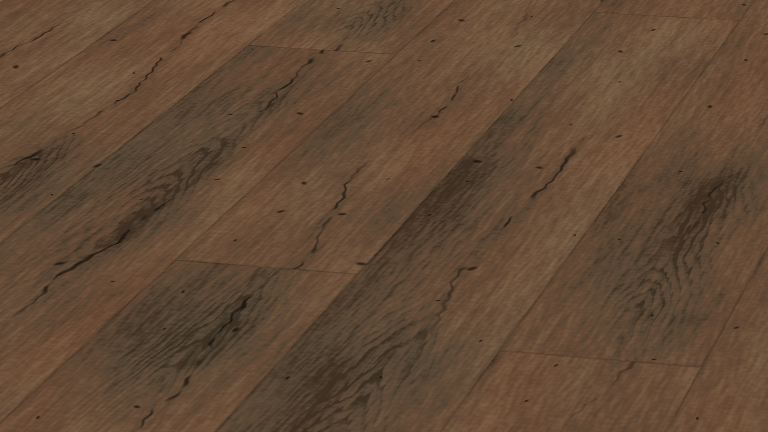
Reproduce this texture procedurally as a WebGL 2 fragment shader.

```glsl
#version 300 es
precision highp float;
// Dark oak floor boards seen in perspective: the canvas is projected onto
// the floor, split into lanes and staggered boards, then each board gets
// gradient-noise grain, arched rings inside stains, cracks and small knots.

uniform vec2 u_resolution;
out vec4 outColor;

const vec3 CHAR   = vec3(0.29, 0.22, 0.16);
const vec3 SHADOW = vec3(0.35, 0.27, 0.20);
const vec3 OAK    = vec3(0.40, 0.29, 0.21);
const vec3 HONEY  = vec3(0.44, 0.33, 0.24);

const float HORIZON = 3.0;        // height of the vanishing line
const float BOARD_LENGTH = 6.2;   // in lane widths
const float SEAM_WIDTH = 0.008;
const float SEAM_DEPTH = 0.18;
const float BASE_TONE = 0.87;
const float CLOUD_DEPTH = 0.56;
const float GRAIN_DEPTH = 0.42;
const float WEAVE_DEPTH = 0.30;
const float STAIN_DEPTH = 0.74;
const float EDGE_SHADE = 0.24;    // darkening along the left side of boards
const float KNOT_CELLS = 2.4;     // knot cells per lane width
const vec3 RED_SHIFT = vec3(0.035, -0.015, -0.03);

// End joint position of each lane, from left to right.
const int FIRST_LANE = -4;
const float JOINT[8] = float[8](1.0, 6.3, 6.0, 4.5, 1.67, 5.4, 1.04, 4.0);

// Stains on the floor: centre, then radius across and along the board.
const int STAINS = 8;
const vec4 STAIN[STAINS] = vec4[STAINS](
    vec4(0.48, 1.00, 0.36, 0.85), vec4(1.03, 1.90, 0.42, 2.40),
    vec4(1.48, 0.72, 0.34, 0.70), vec4(2.60, 2.10, 0.32, 1.10),
    vec4(-0.88, 2.70, 0.40, 2.10), vec4(-0.40, 2.70, 0.18, 1.00),
    vec4(-1.30, 2.50, 0.36, 0.60), vec4(-0.38, 5.00, 0.38, 0.50));

float hash(vec2 p) {
    vec3 q = fract(p.xyx * vec3(0.1031, 0.1030, 0.0973));
    q += dot(q, q.yzx + 33.33);
    return fract((q.x + q.y) * q.z);
}

float cornerSlope(vec2 cell, vec2 offset) {
    float angle = 6.2832 * hash(cell);
    return dot(vec2(cos(angle), sin(angle)), offset);
}

// Gradient noise, about -0.7 to 0.7.
float noise(vec2 p) {
    vec2 i = floor(p), f = p - i, e = vec2(1.0, 0.0);
    vec2 w = f * f * f * (f * (f * 6.0 - 15.0) + 10.0);
    return mix(mix(cornerSlope(i, f), cornerSlope(i + e, f - e), w.x),
               mix(cornerSlope(i + e.yx, f - e.yx), cornerSlope(i + 1.0, f - 1.0), w.x), w.y);
}

// x runs across the lanes (one unit each), y along the boards.
vec2 floorFromCanvas(vec2 p) {
    float depth = HORIZON - p.y;
    return vec2((p.x + 0.023 - 1.076 * p.y) / (0.1737 * depth),
                10.0 * (p.y + 0.09 * p.x) / depth);
}

float alongBoard(vec2 q) {
    int lane = clamp(int(floor(q.x)) - FIRST_LANE, 0, 7);
    return (q.y - JOINT[lane]) / BOARD_LENGTH;
}

vec2 boardId(vec2 q) {
    return floor(vec2(q.x, alongBoard(q)));
}

float stainAmount(vec2 q, vec2 id) {
    float clean = 1.0;
    vec2 wobble = 0.5 * vec2(noise(q * vec2(2.0, 1.2)), noise(q * 1.6 + 17.0));
    for (int i = 0; i < STAINS; i++) {
        vec2 d = (q - STAIN[i].xy) / STAIN[i].zw + wobble;
        float sameBoard = float(all(equal(id, boardId(STAIN[i].xy))));
        clean *= 1.0 - sameBoard * 0.85 * exp(-dot(d, d));
    }
    return 1.0 - clean;
}

// Broken, frayed vein near the middle of a board: x is the line, y its halo.
vec2 crack(vec2 q, vec2 id, float across) {
    float seed = 31.0 * hash(id + 5.0);
    float path = 0.58 + 0.20 * noise(vec2(q.y * 0.9, seed))
               + 0.05 * noise(vec2(q.y * 4.0, seed)) + 0.03 * noise(vec2(q.y * 13.0, seed));
    float gate = smoothstep(-0.12, 0.2, noise(vec2(q.y * 0.8 + seed, seed + 9.0)));
    float width = 0.004 + 0.035 * max(0.0, noise(vec2(q.y * 6.0, seed + 3.0)));
    float d = abs(across - path);
    float line = 1.0 - smoothstep(0.2 * width, width + 0.008, d);
    float broken = smoothstep(-0.35, 0.1, noise(vec2(q.y * 8.0, seed + 6.0)));
    return gate * vec2(line * broken, exp(-d * d * 180.0));
}

// Scattered small flecks, each kept inside its own cell.
float knots(vec2 q) {
    vec2 p = q * KNOT_CELLS, cell = floor(p);
    float h = hash(cell + 71.0), angle = 6.2832 * hash(cell + 23.0);
    vec2 d = fract(p) - 0.25 - 0.5 * vec2(hash(cell + 11.0), hash(cell + 47.0));
    d = mat2(cos(angle), sin(angle), -sin(angle), cos(angle)) * d;
    float size = mix(0.022, 0.06, pow(hash(cell + 3.0), 2.0));
    return step(0.5, h) * (1.0 - smoothstep(0.3, 1.4, length(d * vec2(0.75, 1.3)) / size));
}

void main() {
    vec2 q = floorFromCanvas(gl_FragCoord.xy / u_resolution.y);
    vec2 id = boardId(q);
    float across = fract(q.x), along = fract(alongBoard(q)), middle = across - 0.52;
    vec2 g = q + 40.0 * vec2(hash(id), hash(id + 9.0));

    // Straight grain, plus arched rings that show where the board is stained.
    float grain = noise(g * vec2(20.0, 1.8)) + 1.1 * noise(g * vec2(50.0, 8.0));
    float cloud = noise(g * vec2(1.5, 0.7)) + 0.5 * noise(g * vec2(4.0, 1.5));
    float weave = noise(g * vec2(30.0, 42.0));
    float arch = 6.0 * length(vec2(middle, 0.07)) + 0.9 * q.y
               + 0.7 * noise(g * vec2(3.0, 1.3)) + 0.12 * noise(g * vec2(9.0, 5.0));
    float rings = smoothstep(0.1, 0.95, sin(arch * 27.0 + 2.0 * grain)) * exp(-9.0 * middle * middle);
    float stain = stainAmount(q, id);
    vec2 split = crack(q, id, across);

    // Tone runs from char at 0 to honey at 1, and a little beyond.
    float tone = BASE_TONE + 0.16 * (hash(id + 2.0) - 0.5);
    tone += CLOUD_DEPTH * cloud + GRAIN_DEPTH * grain + WEAVE_DEPTH * weave;
    tone -= STAIN_DEPTH * stain + EDGE_SHADE * exp(-4.0 * across);
    tone -= rings * (0.06 + 0.75 * stain * stain) + 0.24 * split.y;
    vec3 color = mix(CHAR, SHADOW, clamp(tone * 3.0, -0.7, 1.0));
    color = mix(color, OAK, clamp(tone * 3.0 - 1.0, 0.0, 1.0));
    color = mix(color, HONEY, clamp(tone * 3.0 - 2.0, 0.0, 2.2));
    color *= 1.0 + RED_SHIFT * (noise(g * vec2(2.0, 0.8) + 13.0) * 1.5 - stain);

    // Cracks, knots and the faint seams between boards.
    float edge = min(min(across, 1.0 - across), BOARD_LENGTH * min(along, 1.0 - along));
    float seam = 1.0 - smoothstep(0.2 * SEAM_WIDTH, 1.6 * SEAM_WIDTH, edge);
    color *= 1.0 - 0.52 * split.x;
    color *= 1.0 - 0.55 * knots(q);
    color *= 1.0 - SEAM_DEPTH * seam * (0.8 + noise(q * 3.0));
    outColor = vec4(color, 1.0);
}
```
